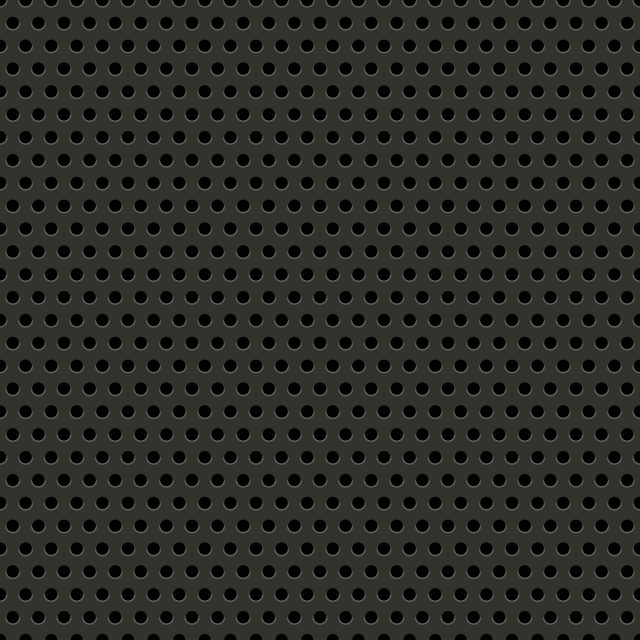
Give the GLSL for this pattern, as a Shadertoy shader.

```glsl
// Perforated dark metal sheet: 25 holes across and 28 staggered rows.
// Each pixel finds its nearest hole centre, then draws a black disc
// with a thin light rim that catches light along its lower edge.

const float COLUMNS = 25.0;
const float ROWS = 28.0;            // even, so the stagger wraps
const float HOLE_RADIUS = 0.0096;
const float RIM_RADIUS = 0.0107;
const float RIM_HALF_WIDTH = 0.0011;

const vec3 METAL = vec3(0.20, 0.20, 0.18);
const vec3 HOLE = vec3(0.005);
const vec3 RIM = vec3(0.41, 0.41, 0.40);

// Offset from the nearest centre of a staggered lattice
vec2 staggeredOffset(vec2 uv, vec2 count) {
    vec2 cell = uv * count;
    float row = floor(cell.y + 0.5);
    float shift = 0.5 * mod(row, 2.0);
    float column = floor(cell.x - shift + 0.5) + shift;
    return (cell - vec2(column, row)) / count;
}

// Smooth coverage of the inside of a signed distance
float coverage(float dist, float pixel) {
    return 1.0 - smoothstep(-0.75 * pixel, 0.75 * pixel, dist);
}

// Ring that fades out towards the top
float lowerRim(vec2 p, float radius, float halfWidth, float pixel) {
    float len = length(p);
    float down = -p.y / max(len, 1e-5);
    float ring = coverage(abs(len - radius) - halfWidth, pixel);
    return ring * smoothstep(-0.35, 0.4, down);
}

void mainImage(out vec4 fragColor, in vec2 fragCoord) {
    vec2 uv = fragCoord / iResolution.xy;
    float pixel = 1.0 / min(iResolution.x, iResolution.y);
    vec2 p = staggeredOffset(uv, vec2(COLUMNS, ROWS));

    // Sheet, lit rim, then the hole on top
    vec3 color = mix(METAL, RIM, lowerRim(p, RIM_RADIUS, RIM_HALF_WIDTH, pixel));
    color = mix(color, HOLE, coverage(length(p) - HOLE_RADIUS, pixel));

    fragColor = vec4(color, 1.0);
}
```
